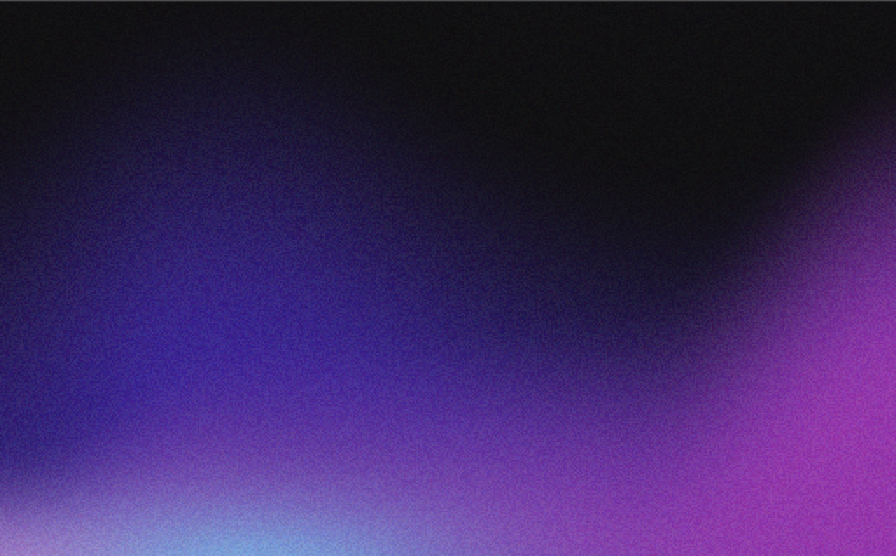
A WebGL 1 fragment shader for this background:

```glsl
precision highp float;
// A dark aurora: indigo, violet and magenta veils rise from the lower edge
// into near-black, with a pale blue glow at the bottom left and film grain.
// Each veil is a soft step below a curved crest; each glow is a Gaussian.

uniform vec2 u_resolution;

const vec3 INK      = vec3(0.065, 0.063, 0.070);
const vec3 INDIGO   = vec3(0.235, 0.150, 0.580);
const vec3 VIOLET   = vec3(0.480, 0.255, 0.660);
const vec3 MAGENTA  = vec3(0.580, 0.220, 0.670);
const vec3 SKY      = vec3(0.470, 0.660, 0.860);
const vec3 LAVENDER = vec3(0.700, 0.560, 0.800);
const vec3 HAIRLINE = vec3(0.300);

const vec2 GRAIN_CELLS = vec2(512.0, 318.0);
const float GRAIN_STRENGTH = 0.088;

// Coverage below a crest, fading across twice the given softness.
float veil(float y, float crest, float softness) {
  return 1.0 - smoothstep(crest - softness, crest + softness, y);
}

float glow(vec2 p, vec2 center, vec2 radius) {
  vec2 d = (p - center) / radius;
  return exp(-dot(d, d));
}

// Broad hill on the left, valley at three quarters, rise at the right.
float indigoCrest(float x) {
  float hill = (x - 0.25) / 0.31;
  return 0.33 + 0.34 * exp(-hill * hill) + 0.24 * smoothstep(0.75, 1.05, x);
}

// Low shelf that climbs steeply toward the right edge.
float violetCrest(float x) {
  return 0.09 + 0.13 * smoothstep(0.0, 0.25, x)
              + 0.37 * smoothstep(0.70, 1.03, x);
}

// Crisp edge at the lower left, widening to a broad fade at the right.
float violetSoftness(float x) {
  return 0.13 + 0.08 * smoothstep(0.0, 0.4, x) + 0.12 * smoothstep(0.5, 1.0, x);
}

vec3 hash3(vec2 cell) {
  vec3 p = fract(cell.xyx * vec3(0.1031, 0.1030, 0.0973));
  p += dot(p, p.yxz + 33.33);
  return fract((p.xxy + p.yzz) * p.zyx);
}

// Coloured grain centred on zero, partly shared between the channels.
vec3 grain(vec2 uv) {
  vec3 n = hash3(floor(uv * GRAIN_CELLS)) - 0.5;
  return mix(n, vec3(n.g), 0.35);
}

vec3 aurora(vec2 uv) {
  // The indigo is dimmer against the left edge
  vec3 indigo = mix(INK, INDIGO, 0.78 + 0.22 * smoothstep(0.0, 0.2, uv.x));
  vec3 color = mix(INK, indigo, veil(uv.y, indigoCrest(uv.x), 0.36));

  vec3 upperTint = mix(VIOLET, MAGENTA, smoothstep(0.4, 1.0, uv.x));
  float violet = veil(uv.y, violetCrest(uv.x), violetSoftness(uv.x));
  color = mix(color, upperTint, violet);

  // Light pooling along the lower edge
  color = mix(color, SKY, glow(uv, vec2(0.27, -0.04), vec2(0.25, 0.14)));
  float cornerLight = glow(uv, vec2(0.0, -0.03), vec2(0.15, 0.10));
  return mix(color, LAVENDER, 0.6 * cornerLight);
}

void main() {
  vec2 uv = gl_FragCoord.xy / u_resolution;
  vec3 color = aurora(uv);

  // Grain is quieter in the dark areas
  float brightness = max(color.r, color.b);
  color += grain(uv) * GRAIN_STRENGTH * mix(0.35, 1.0, smoothstep(0.05, 0.35, brightness));

  // Thin light rim along the top edge
  color = mix(color, HAIRLINE, smoothstep(0.9965, 0.9985, uv.y));

  gl_FragColor = vec4(clamp(color, 0.0, 1.0), 1.0);
}
```
